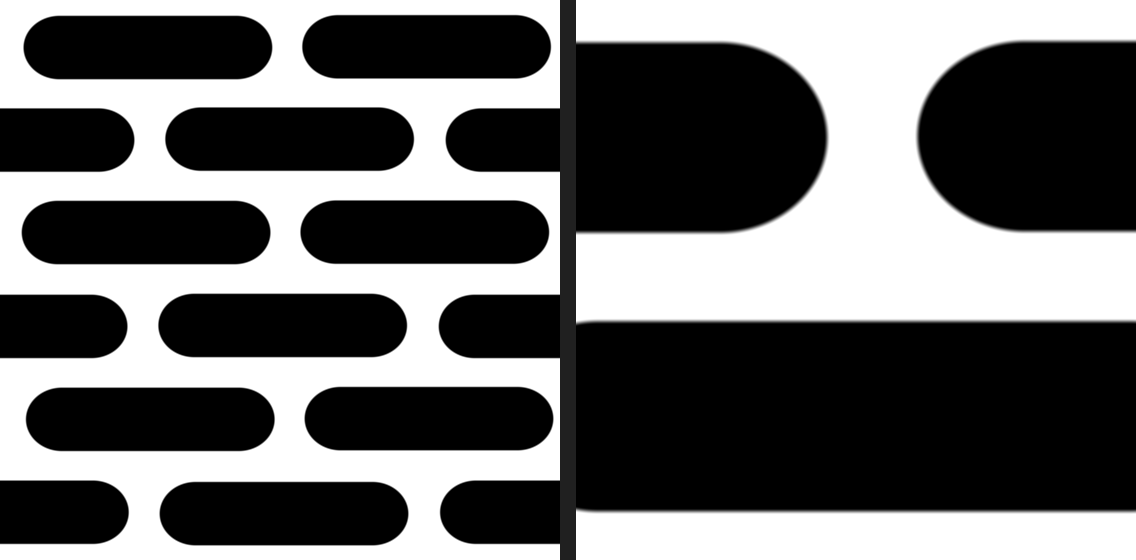
Left: the whole. Right: its middle third, enlarged.
Give the GLSL for this pattern, as a WebGL 1 fragment shader.

```glsl
precision highp float;
// Black rounded slots on white, two per row in six staggered rows.
// Each slot is a bar with elliptical ends, drawn from a distance estimate;
// periodic sums of cosines nudge the rows and slots slightly out of line.

uniform vec2 u_resolution;

const float TAU = 6.2831853;
const vec2 REPEATS = vec2(2.0, 6.0);
const vec2 SLOT_HALF = vec2(0.2220, 0.0566);
const float CAP_LENGTH = 0.064;
const float EDGE_SOFTNESS = 0.0019;
const vec3 PAPER = vec3(1.0);
const vec3 INK = vec3(0.0);

// Sum of three harmonics; repeats every TAU.
float wobble(float angle, vec3 amplitude, vec3 phase) {
  return dot(amplitude, cos(angle * vec3(1.0, 2.0, 3.0) - phase));
}

// Misplacement of one slot, x to the right and y downward.
vec2 slotDrift(float row, float column, float odd) {
  float angle = TAU * row / REPEATS.y;
  float side = column - 0.5;
  vec2 rowShift = vec2(
    0.0117 + wobble(angle, vec3(0.0024, 0.0057, 0.0016), vec3(0.315, 2.048, 0.0)),
    -0.0009 + wobble(angle, vec3(0.0011, 0.0007, 0.0), vec3(0.0)));
  vec2 skew = vec2(
    mix(-0.0023, -0.0007, odd),
    -0.0007 + wobble(angle + TAU / 6.0, vec3(0.0012, 0.0016, 0.0004), vec3(0.0)));
  return rowShift + side * skew;
}

// Approximate signed distance to a bar with elliptical ends.
float slotDistance(vec2 p, vec2 halfSize, float capLength) {
  vec2 radii = vec2(capLength, halfSize.y);
  vec2 q = abs(p) - vec2(halfSize.x - capLength, 0.0);
  q = max(q, vec2(0.0, 0.0001));
  float level = length(q / radii);
  return level * (level - 1.0) / length(q / (radii * radii));
}

void main() {
  vec2 uv = gl_FragCoord.xy / u_resolution;

  // Staggered grid, rows counted from the top.
  vec2 grid = vec2(uv.x, 1.0 - uv.y) * REPEATS;
  float row = floor(grid.y);
  float odd = mod(row, 2.0);
  grid.x += 0.5 * odd;
  float column = mod(floor(grid.x), REPEATS.x);
  vec2 local = (fract(grid) - 0.5) / REPEATS;

  // Slot with a slightly soft edge.
  vec2 p = local - slotDrift(row, column, odd);
  float d = slotDistance(p, SLOT_HALF, CAP_LENGTH);
  float edge = max(EDGE_SOFTNESS, 0.75 / min(u_resolution.x, u_resolution.y));
  gl_FragColor = vec4(mix(INK, PAPER, smoothstep(-edge, edge, d)), 1.0);
}
```
